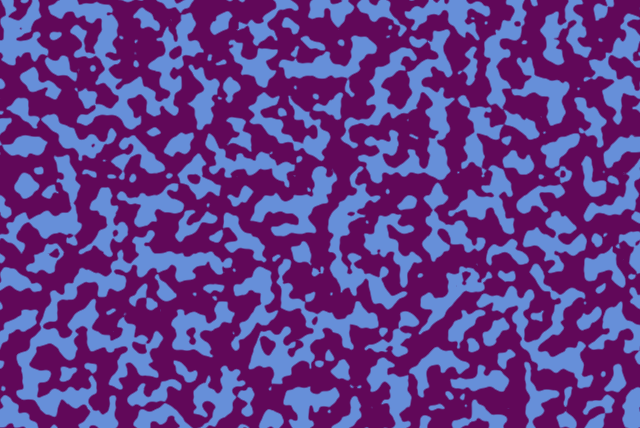
Write a WebGL 1 fragment shader that draws this texture.

```glsl
precision highp float;
// Irregular sky-blue islands and strands on deep purple, cut from two octaves of gradient noise.

uniform vec2 u_resolution;

#define PURPLE vec3(0.380, 0.030, 0.350)
#define BLUE vec3(0.400, 0.560, 0.850)
#define CELLS 22.0        // coarse noise cells per canvas height
#define DETAIL 0.5        // strength of each finer octave
#define THRESHOLD 0.055   // higher leaves less blue
#define EDGE_WIDTH 0.004  // soft edge, in canvas heights
#define SEED 17.0

const float TAU = 6.2831853;

float hash(vec2 p) {
  vec3 q = fract(vec3(p.xyx) * 0.1031);
  q += dot(q, q.yzx + 33.33);
  return fract((q.x + q.y) * q.z);
}

// Contribution of one lattice corner: its random unit slope times the offset.
float corner(vec2 cell, vec2 offset) {
  float angle = TAU * hash(cell);
  return dot(vec2(cos(angle), sin(angle)), offset);
}

float gradientNoise(vec2 p, float seed) {
  vec2 cell = floor(p);
  vec2 f = p - cell;
  vec2 blend = f * f * (3.0 - 2.0 * f);
  vec2 e = vec2(1.0, 0.0);
  cell += seed;
  float low = mix(corner(cell, f), corner(cell + e, f - e), blend.x);
  float high = mix(corner(cell + e.yx, f - e.yx),
                   corner(cell + e.xx, f - e.xx), blend.x);
  return mix(low, high, blend.y);
}

float field(vec2 p) {
  float sum = 0.0;
  float weight = 1.0;
  float scale = CELLS;
  for (int octave = 0; octave < 2; octave++) {
    sum += weight * gradientNoise(p * scale, SEED + 131.0 * float(octave));
    weight *= DETAIL;
    scale *= 2.0;
  }
  return sum - THRESHOLD;
}

void main() {
  vec2 p = gl_FragCoord.xy / u_resolution.y;

  // Divide by the slope to turn the field into a distance from the outline.
  vec2 e = vec2(0.0005, 0.0);
  float height = field(p);
  vec2 slope = vec2(field(p + e) - height, field(p + e.yx) - height) / e.x;
  float outline = height / max(length(slope), 2.0);

  // Never let the edge get thinner than one pixel.
  float width = max(EDGE_WIDTH, 1.0 / u_resolution.y);
  float coverage = clamp(outline / width + 0.5, 0.0, 1.0);
  gl_FragColor = vec4(mix(PURPLE, BLUE, coverage), 1.0);
}
```
